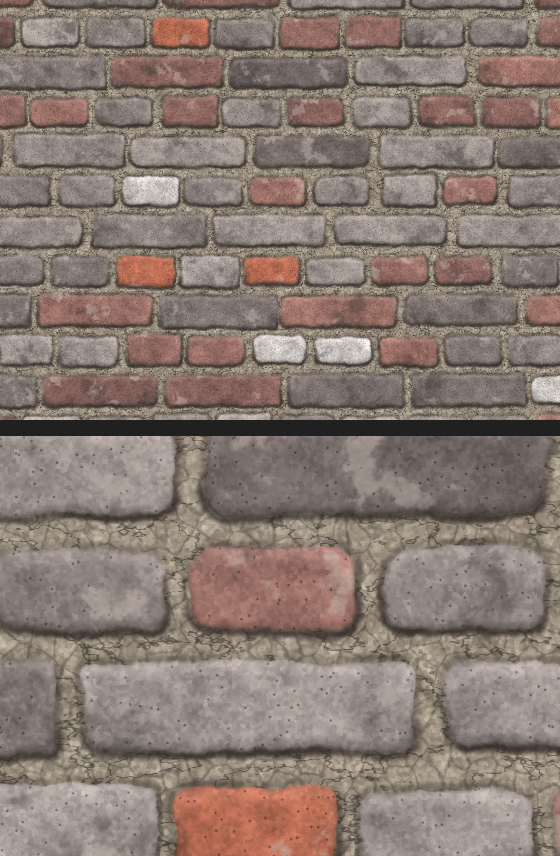
Top, the full canvas; bottom, a detail of the centre.
Write a Shadertoy shader that draws this texture.

```glsl
float hash(vec2 p) {
    return fract(sin(dot(p, vec2(127.1, 311.7))) * 4375.85);
}

// Cellular noise: nearest distance, second distance, random value of the cell
vec3 cells(vec2 p) {
    vec2 base = floor(p);
    vec3 best = vec3(9.0, 9.0, 0.0);
    for (int y = -1; y <= 1; y++)
    for (int x = -1; x <= 1; x++) {
        vec2 c = base + vec2(x, y);
        float d = length(c + vec2(hash(c), hash(c + 37.0)) - p);
        if (d < best.x) best = vec3(d, best.x, hash(c + 71.0));
        else best.y = min(best.y, d);
    }
    return best;
}

// Layered, rotated sines, roughly -1 to 1
float waves(vec2 p) {
    float sum = 0.0, amp = 0.6;
    for (int i = 0; i < 5; i++) {
        sum += amp * sin(p.x + 1.4 * sin(0.8 * p.y + float(i))) * cos(p.y + sin(1.1 * p.x));
        p = mat2(1.3, 1.5, -1.5, 1.3) * p + 1.7;
        amp *= 0.62;
    }
    return sum;
}

float roundedBox(vec2 p, vec2 halfSize, float radius) {
    vec2 q = abs(p) - halfSize + radius;
    return length(max(q, 0.0)) + min(max(q.x, q.y), 0.0) - radius;
}

// Signed distance to the brick of this course; also gives its id and local position
float brickDistance(vec2 p, out vec2 id, out vec2 local) {
    const float shift[10] = float[10](0.30, -0.13, 0.45, 0.05, -0.15, -0.30, -0.25, 0.27, -0.13, 0.32);
    float row = floor(p.y);
    bool header = mod(row, 2.0) < 0.5;
    float pitch = header ? 1.612 : 3.077;
    float u = p.x / pitch - shift[int(mod(row, 10.0))];
    id = vec2(floor(u), row);
    vec2 vary = vec2(hash(id + 5.3), hash(id + 8.9));
    local = (vec2(fract(u), fract(p.y)) - 0.5) * vec2(pitch, 1.0) + (vary - 0.5) * vec2(0.1, 0.06);
    vec2 halfSize = (header ? vec2(0.73, 0.38) : vec2(1.46, 0.4)) - vary.yx * vec2(0.08, 0.05);
    return roundedBox(local, halfSize, 0.08 + 0.12 * vary.x);
}

vec3 brickColour(vec2 id) {
    float header = 1.0 - mod(id.y, 2.0);
    float tone = hash(id + 2.0), kind = hash(id + 13.0);
    vec3 grey = mix(vec3(0.42, 0.38, 0.37), vec3(0.66, 0.62, 0.60), clamp(tone * 0.85 + 0.25 * header, 0.0, 1.0));
    vec3 red = mix(vec3(0.50, 0.37, 0.35), vec3(0.64, 0.46, 0.42), tone);
    vec3 orange = vec3(0.68, 0.40, 0.31);
    vec3 pale = vec3(0.79, 0.77, 0.75);
    float redShare = mix(0.42, 0.24, header);
    if (kind < redShare) return red;
    if (kind < redShare + 0.10 * header) return orange;
    return kind > 0.92 ? pale : grey;
}

void mainImage(out vec4 fragColor, in vec2 fragCoord) {
    // One unit is one course of bricks, y runs downwards
    vec2 p = vec2(fragCoord.x, iResolution.y - fragCoord.y) / iResolution.y * 10.55 - vec2(0.0, 0.3);
    float soft = 10.55 / iResolution.y;

    // Chipped, wavering outlines
    vec2 warped = p + 0.042 * vec2(waves(p * 4.0), waves(p.yx * 3.5 + 9.0));
    vec2 id, local, otherId, otherLocal;
    float d = brickDistance(warped, id, local);
    float above = brickDistance(warped - vec2(0.04, 0.07), otherId, otherLocal);

    vec3 coarse = cells(warped * 5.0);
    vec3 grit = cells(p * 13.0);
    float speckle = cells(p * 27.0).z - 0.5;
    float blotch = waves(p * 2.3 + 11.0 * hash(id));
    float rough = waves(p * 8.0);

    // Brick face: stains, pits, pale smears and worn rims
    vec3 brick = brickColour(id);
    brick *= 1.0 + 0.13 * blotch + 0.09 * rough + 0.16 * speckle + 0.10 * (grit.z - 0.5);
    brick *= 1.0 - 0.35 * smoothstep(0.22, 0.05, grit.x) * step(0.8, grit.z);
    float smear = smoothstep(0.45, 0.85, waves(p * 3.1 + 23.0) + 0.3 * rough);
    brick = mix(brick, vec3(0.73, 0.68, 0.65), 0.5 * smear);
    brick = mix(brick, vec3(0.30, 0.27, 0.25), 0.35 * smoothstep(0.4, 0.9, -blotch));
    brick += 0.07 * smoothstep(-0.16, -0.05, d) * smoothstep(0.1, -0.3, local.y);
    brick *= 1.0 - 0.22 * smoothstep(-0.12, 0.0, d) * smoothstep(0.05, 0.3, local.y);

    // Mortar: lumpy sand with folded ridges
    vec3 mortar = mix(vec3(0.56, 0.51, 0.45), vec3(0.74, 0.69, 0.62), 0.5 + 0.45 * rough);
    mortar *= 0.98 + 0.22 * speckle + 0.16 * (grit.y - grit.x - 0.3);
    float fold = abs(waves(p * vec2(3.0, 6.0) + 4.0));
    mortar *= 1.0 - 0.38 * smoothstep(0.10, 0.0, fold);
    mortar *= 0.80 + 0.20 * smoothstep(0.0, 0.18, coarse.y - coarse.x);

    // Shadow cast below the bricks
    mortar *= 1.0 - 0.30 * smoothstep(0.03, -0.06, above);

    vec3 colour = mix(mortar, brick, smoothstep(soft, -soft, d));

    // Broken dark crevice around each brick, deepest at its foot
    float depth = 0.35 + 0.4 * smoothstep(0.0, 0.35, local.y) + 0.3 * waves(p * 2.7 + 31.0);
    float crevice = smoothstep(0.055 + soft, 0.0, abs(d - 0.025));
    colour = mix(colour, vec3(0.22, 0.19, 0.17), crevice * clamp(depth, 0.0, 0.9));

    fragColor = vec4(clamp(colour, 0.0, 1.0), 1.0);
}
```
